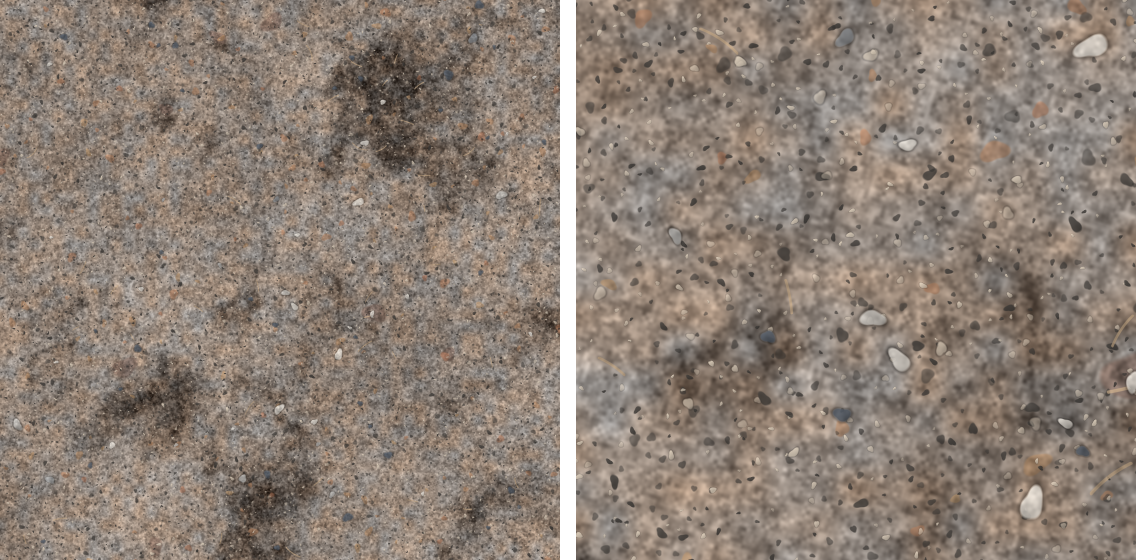
Left: the whole. Right: its middle third, enlarged.
Write a Shadertoy shader that draws this texture.

```glsl
// Weathered bare soil: sandy ground with soft dark humus patches and fine grit,
// strewn with specks, pebbles, clods and dry straw. Layered value noise sets the
// tone; each scatter layer places one item per cell of its own rotated grid.

const vec3 SOIL_DARK = vec3(0.31, 0.27, 0.24);
const vec3 SOIL_LIGHT = vec3(0.73, 0.67, 0.62);
const vec3 SPECK_DARK = vec3(0.21, 0.20, 0.19);
const vec3 SPECK_LIGHT = vec3(0.80, 0.75, 0.68);
const vec3 BRICK = vec3(0.62, 0.41, 0.31);
const vec3 OCHRE = vec3(0.66, 0.53, 0.38);
const vec3 SLATE = vec3(0.29, 0.32, 0.36);
const vec3 QUARTZ = vec3(0.80, 0.78, 0.75);
const vec3 CLOD = vec3(0.43, 0.34, 0.30);
const vec3 STRAW = vec3(0.70, 0.60, 0.48);
const float BASE_TONE = 0.64;
const float PATCH_SCALE = 5.0;
const float PATCH_DEPTH = 0.62;
const float GRAIN_CONTRAST = 1.0;

vec3 hash3(vec2 p) {
    vec3 q = fract(p.xyx * vec3(0.1031, 0.1030, 0.0973));
    q += dot(q, q.yxz + 33.33);
    return fract((q.xxy + q.yzz) * q.zyx);
}

float noise(vec2 p) {
    vec2 i = floor(p), f = fract(p);
    f = f * f * (3.0 - 2.0 * f);
    float low = mix(hash3(i).x, hash3(i + vec2(1, 0)).x, f.x);
    float high = mix(hash3(i + vec2(0, 1)).x, hash3(i + vec2(1, 1)).x, f.x);
    return mix(low, high, f.y);
}

mat2 rotate(float a) {
    return mat2(cos(a), sin(a), -sin(a), cos(a));
}

float fbm(vec2 p) {
    float sum = 0.0, amp = 0.5;
    for (int i = 0; i < 5; i++) {
        sum += amp * noise(p);
        p = rotate(0.6) * p * 2.03 + 17.3;
        amp *= 0.5;
    }
    return sum / 0.97;
}

// Irregular rounded stones; returns coverage, shading, random tint, contact shadow
vec4 stones(vec2 p, float cells, float density, vec2 radii, float seed) {
    vec2 g = rotate(seed) * p * cells + seed * 13.7;
    vec2 id = floor(g);
    vec3 h = hash3(id + seed * 31.0), k = hash3(id + seed * 57.0 + 200.0);
    float r = mix(radii.x, radii.y, k.x * k.x);
    vec2 d = fract(g) - mix(vec2(1.6 * r), vec2(1.0 - 1.6 * r), h.xy);
    vec2 q = rotate(6.283 * k.y) * d * vec2(1.0, 1.0 + 0.6 * h.z);
    float a = atan(q.y, q.x + 1e-5);
    float rim = r * (1.0 + 0.13 * sin(2.0 * a + 9.0 * h.x) + 0.12 * sin(3.0 * a + 20.0 * h.y));
    float dist = length(q) - rim;
    float aa = 0.8 * cells / iResolution.y + 0.08 * r;
    float present = step(k.z, density);
    float lit = dot(d * rotate(seed), vec2(-0.5, 0.85)) / r;
    float shadow = 1.0 - smoothstep(-0.1 * r, 0.5 * r, dist);
    return vec4(present * (1.0 - smoothstep(-aa, aa, dist)),
                1.0 + 0.16 * clamp(lit, -1.0, 1.0), h.z, present * shadow);
}

// Thin, slightly bent straws
float straws(vec2 p, float cells, float density, float seed) {
    vec2 g = rotate(seed) * p * cells + seed * 7.1;
    vec2 id = floor(g);
    vec3 h = hash3(id + seed * 41.0), k = hash3(id + seed * 19.0 + 90.0);
    vec2 q = rotate(6.283 * h.z) * (fract(g) - mix(vec2(0.32), vec2(0.68), h.xy));
    float halfLen = mix(0.10, 0.27, k.x);
    q.y += (k.y - 0.5) * 2.0 * q.x * q.x;
    float dist = length(vec2(max(abs(q.x) - halfLen, 0.0), q.y)) - 0.015;
    float aa = 0.7 * cells / iResolution.y;
    return step(k.z, density) * (1.0 - smoothstep(-aa, aa, dist));
}

void mainImage(out vec4 fragColor, in vec2 fragCoord) {
    vec2 p = fragCoord / iResolution.y;

    // Broad patches with ragged, crumbly borders
    vec2 warp = vec2(noise(p * 14.0), noise(p * 14.0 + 40.0)) - 0.5;
    float humus = smoothstep(0.50, 0.72, fbm(p * PATCH_SCALE + 0.5 * warp + 3.7));
    float crumbs = noise(p * 65.0 + 8.0);

    // Soil tone: slow drift, patches, smudges and fine grit
    float tone = BASE_TONE + 0.45 * (fbm(p * 7.0 + 61.0) - 0.5);
    tone -= PATCH_DEPTH * humus * (0.45 + 0.8 * crumbs);
    tone -= 0.22 * smoothstep(0.55, 0.9, fbm(p * 38.0 + 25.0) + 0.15 * humus);
    float grit = 0.32 * (noise(p * 110.0) - 0.5) + 0.48 * (noise(rotate(0.7) * p * 210.0) - 0.5)
               + 0.42 * (noise(rotate(0.3) * p * 390.0) - 0.5);
    tone += GRAIN_CONTRAST * grit;
    vec3 col = mix(SOIL_DARK, SOIL_LIGHT, max(tone, -0.45));
    col *= 1.0 + 0.13 * (noise(p * 48.0 + 70.0) - 0.5) * vec3(1.0, 0.0, -1.0);

    // Clods, then tinted pebbles half sunk in the soil
    vec4 s = stones(p, 9.0, 0.10, vec2(0.10, 0.22), 1.3);
    col = mix(col, CLOD * s.y * (1.0 + 0.7 * grit), 0.6 * s.x);
    s = stones(p, 27.0, 0.22, vec2(0.09, 0.24), 2.1);
    col = mix(col, mix(BRICK, OCHRE, s.z) * s.y * (1.0 + 0.35 * grit), 0.6 * s.x);

    // Fine dark and light specks, at two sizes
    for (int i = 0; i < 2; i++) {
        float fi = float(i), cells = mix(92.0, 52.0, fi);
        s = stones(p, cells, mix(0.42, 0.26, fi), vec2(0.10, 0.25), 3.4 + fi);
        col = mix(col, SPECK_DARK * s.y, (0.45 + 0.4 * s.z) * s.x);
        s = stones(p, cells * 1.07, mix(0.26, 0.11, fi) + 0.12 * humus, vec2(0.09, 0.22), 5.7 + fi);
        col *= 1.0 - 0.25 * (s.w - s.x);
        col = mix(col, SPECK_LIGHT * s.y, (0.35 + 0.5 * s.z) * s.x);
    }

    // Straw and larger loose stones
    float straw = max(straws(p, 15.0, 0.07 + 0.25 * humus, 8.2), straws(p, 19.0, 0.06, 9.5));
    col = mix(col, STRAW * (1.0 + 0.4 * grit), 0.75 * straw);
    s = stones(p, 21.0, 0.15, vec2(0.07, 0.21), 10.6);
    col *= 1.0 - 0.35 * (s.w - s.x);
    vec3 stone = mix(SLATE, QUARTZ, smoothstep(0.35, 0.75, s.z));
    col = mix(col, stone * s.y * (1.0 + 0.3 * grit), 0.85 * s.x);

    fragColor = vec4(clamp(col, 0.0, 1.0), 1.0);
}
```
